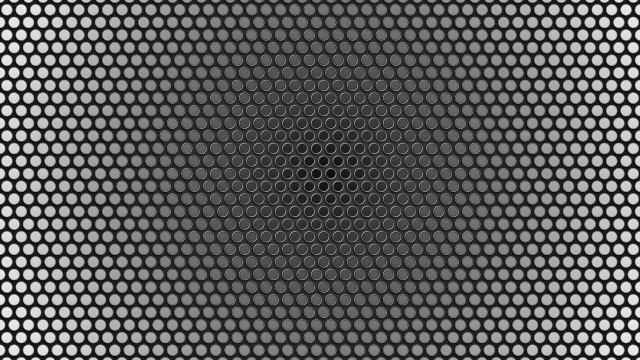
This pattern is drawn by a WebGL 2 fragment shader. Its source:

```glsl
#version 300 es
precision highp float;
// Staggered rows of rimmed round studs on a dark plate, brightening outward from the middle.
uniform vec2 u_resolution;
out vec4 fragColor;

// Offset from the nearest stud centre, looking in a row "shift" rows away.
vec2 studOffset(vec2 p, float shift) {
    vec2 pitch = vec2(0.04, 0.03502);
    vec2 q = (p - vec2(0.8991, 0.5525)) / pitch;
    float row = round(q.y) + shift;
    float stagger = 0.5 * mod(row, 2.0);
    float column = round(q.x - stagger);
    return (q - vec2(column + stagger, row)) * pitch;
}

// Soft disc coverage.
float disc(float d, float radius, float blur) {
    return 1.0 - smoothstep(radius - blur, radius + blur, d);
}

void main() {
    vec2 p = gl_FragCoord.xy / u_resolution.y;
    float pixel = 0.6 / u_resolution.y;
    vec2 local = studOffset(p, 0.0);
    vec2 stud = p - local;
    float d = length(local);
    float reach = length(stud - vec2(0.903, 0.52));
    float outer = smoothstep(0.15, 0.8, reach);

    // Plate, lightest in the middle
    float tone = mix(0.22, 0.1, smoothstep(0.05, 0.85, length(p - vec2(0.903, 0.52))));

    // Shadows cast down and to the left, including those of nearby rows
    float shadow = 0.0;
    for (float shift = -1.0; shift <= 1.0; shift++) {
        vec2 away = studOffset(p, shift) + vec2(0.002, 0.003);
        shadow = max(shadow, disc(length(away), 0.0165, 0.003));
    }
    tone *= 1.0 - 0.55 * shadow;

    // Metal rim with two glints, at the upper left and lower right
    float angle = atan(local.y, local.x);
    float glint = 0.5 + 0.5 * cos(2.0 * (angle - 2.3));
    float rim = mix(0.4, 0.72, glint) + 0.1 * outer;
    tone = mix(tone, rim, disc(d, 0.0156, pixel));

    // Dark groove, then the stud face that widens and lightens outward
    float faceRadius = mix(0.0118, 0.0144, outer);
    tone = mix(tone, mix(0.13, 0.4, outer), disc(d, faceRadius + 0.0014, pixel));
    float face = min(0.05 + 0.9 * reach, 0.9) + 1.2 * local.y;
    tone = mix(tone, face, disc(d, faceRadius, pixel));

    fragColor = vec4(vec3(clamp(tone, 0.0, 1.0)), 1.0);
}
```
